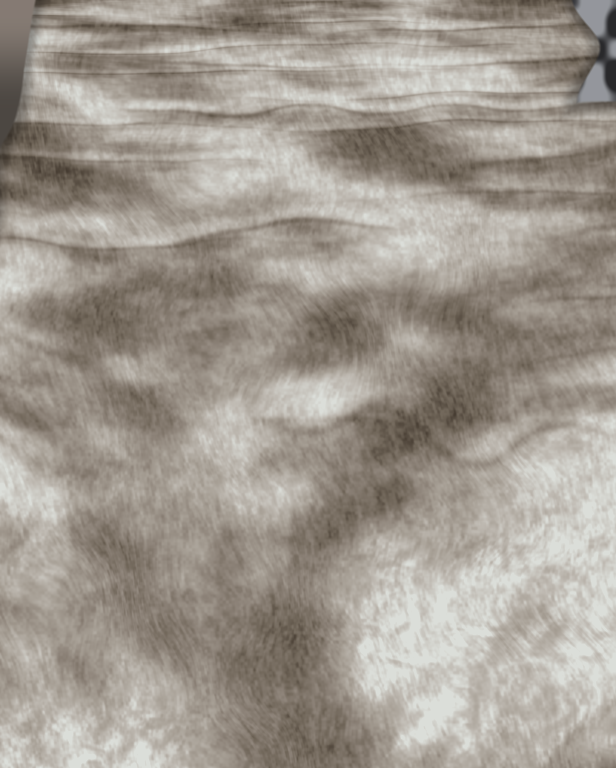
Write a Shadertoy shader that draws this texture.

```glsl
// Draws a rumpled plush blanket, tie-dyed in cream and taupe, receding from the viewer.
#define DYE_SCALE vec2(4.2, 4.3)
#define DYE_GAIN 1.75
#define DYE_MEAN 0.60
#define RELIEF_GAIN 0.85
#define CREASE_ROWS 4.2
#define CREASE_DEPTH 0.24
#define FUR_SCALE vec2(150.0, 66.0)
#define FUR_GAIN 0.36
#define CLUMP_GAIN 0.30
#define HORIZON 1.5
#define SEED 58.0

// Integer hash of a lattice cell, 0 to 1
float hash(vec2 cell) {
    uvec2 k = uvec2(ivec2(cell + SEED)) * uvec2(1597u, 3571u);
    uint n = (k.x ^ (k.y << 7)) * 747796405u + 2891336453u;
    n = ((n >> ((n >> 28) + 4u)) ^ n) * 277803737u;
    n = (n >> 22) ^ n;
    return float(n & 65535u) / 65535.0;
}

float noise(vec2 p) {
    vec2 i = floor(p), f = fract(p);
    f = f * f * f * (f * (f * 6.0 - 15.0) + 10.0);
    return mix(mix(hash(i), hash(i + vec2(1, 0)), f.x),
               mix(hash(i + vec2(0, 1)), hash(i + vec2(1, 1)), f.x), f.y);
}

float fbm(vec2 p) {
    float sum = 0.0, amp = 0.5;
    for (int i = 0; i < 5; i++) {
        sum += amp * noise(p);
        p = mat2(1.9, 0.35, -0.35, 1.9) * p + 11.3;
        amp *= 0.53;
    }
    return sum / 1.02;
}

// Tone 0..1 to the dye colours, dark to light
vec3 dyeColor(float tone) {
    vec3 ramp[6] = vec3[6](vec3(0.27, 0.23, 0.19), vec3(0.44, 0.40, 0.35),
                           vec3(0.55, 0.51, 0.47), vec3(0.65, 0.62, 0.58),
                           vec3(0.75, 0.73, 0.70), vec3(0.86, 0.87, 0.85));
    vec3 color = ramp[0];
    for (int i = 1; i < 6; i++)
        color = mix(color, ramp[i], clamp(tone * 5.0 - float(i - 1), 0.0, 1.0));
    return color;
}

// Thin wavy fold lines: a dark crease with a pale lip above it
float creases(vec2 ground, float rows) {
    float wave = 0.9 * noise(vec2(ground.x * 3.0, ground.y * 1.3))
               + 0.25 * noise(vec2(ground.x * 9.0, ground.y * 3.0));
    float f = ground.y * rows + wave;
    float row = floor(f), d = fract(f) - 0.5;
    float strength = smoothstep(0.3, 0.75, noise(vec2(ground.x * 3.5 + row * 5.7, row)));
    float lip = exp(-pow((d - 0.13) / 0.10, 2.0));
    float groove = exp(-pow(d / 0.045, 2.0)) + 0.5 * exp(-pow((d + 0.12) / 0.13, 2.0));
    return strength * (0.75 * lip - groove);
}

// Fine pile: leaning strands at two sizes, and a speckle of tips
float fur(vec2 p) {
    vec2 lean = vec2(noise(p * 9.0), noise(p * 9.0 + 40.0)) - 0.5;
    vec2 q = p + 0.05 * lean + vec2(0.2 * p.y, 0.0);
    float strands = 0.4 * noise(q * FUR_SCALE) + 0.35 * noise(q * FUR_SCALE * 1.9 + 9.0);
    return strands + 0.25 * noise(p * 250.0) - 0.5;
}

void mainImage(out vec4 fragColor, in vec2 fragCoord) {
    vec2 p = fragCoord / iResolution.y;
    float width = iResolution.x / iResolution.y;
    float nearness = 1.0 - p.y;

    // Ground plane: rows crowd toward the top and sag near the viewer
    float depth = p.y / (HORIZON - p.y);
    float sag = 0.9 * pow(p.x - 0.45 * width, 2.0) * nearness;
    vec2 ground = vec2((p.x - 0.5 * width) * (0.9 + 0.35 * p.y) + 1.0, depth - sag + 1.0);

    // Soft dye blotches
    vec2 q = ground * DYE_SCALE;
    q += 0.7 * (vec2(noise(q * 0.9 + 5.0), noise(q * 0.9 + 23.0)) - 0.5);
    float tone = DYE_MEAN + DYE_GAIN * (fbm(q) - 0.5);

    // Rolling relief lit from above
    vec2 r = ground * vec2(4.5, 6.5) + 31.0;
    tone += RELIEF_GAIN * (fbm(r) - fbm(r + vec2(0.05, 0.35)));

    // Folds, strongest far away
    float far = smoothstep(0.1, 0.75, p.y);
    tone += CREASE_DEPTH * mix(0.35, 1.0, far) * creases(ground, CREASE_ROWS);
    tone += 0.7 * CREASE_DEPTH * far * creases(ground + 7.0, CREASE_ROWS * 1.7);

    // Ease the extremes so that no patch goes flat
    tone = 0.53 + 0.47 * tanh((tone - 0.53) / 0.43);

    // Pile, with matted clumps on the pale near areas
    tone += FUR_GAIN * mix(1.0, 0.8, far) * fur(p);
    float clump = noise(p * vec2(48.0, 62.0) + 3.0 * noise(p * 25.0)) - 0.5;
    tone += CLUMP_GAIN * clump * smoothstep(0.5, 0.9, tone) * smoothstep(0.6, 0.1, p.y);
    vec3 color = dyeColor(clamp(tone, 0.0, 1.0));

    // Dim room beyond the two far corners
    float wobble = 0.02 * (noise(p * 14.0) - 0.5);
    float leftGap = 0.25 * (p.y - 0.79) - p.x + wobble;
    float bulge = 0.03 * smoothstep(0.07, 0.0, abs(p.y - 0.94));
    float rightGap = min(p.x - width + 0.055 - bulge, p.y - 0.862) + wobble;
    vec3 wall = mix(vec3(0.30, 0.28, 0.26), vec3(0.52, 0.48, 0.45), smoothstep(0.86, 0.98, p.y));
    vec3 clutter = mix(vec3(0.16, 0.16, 0.17), vec3(0.58, 0.59, 0.61), smoothstep(0.4, 0.7, noise(p * 31.0)));
    color *= 1.0 - 0.3 * smoothstep(-0.025, 0.0, max(leftGap, rightGap));
    color = mix(color, wall, smoothstep(-0.002, 0.003, leftGap));
    color = mix(color, clutter, smoothstep(-0.002, 0.003, rightGap));

    fragColor = vec4(color, 1.0);
}
```
